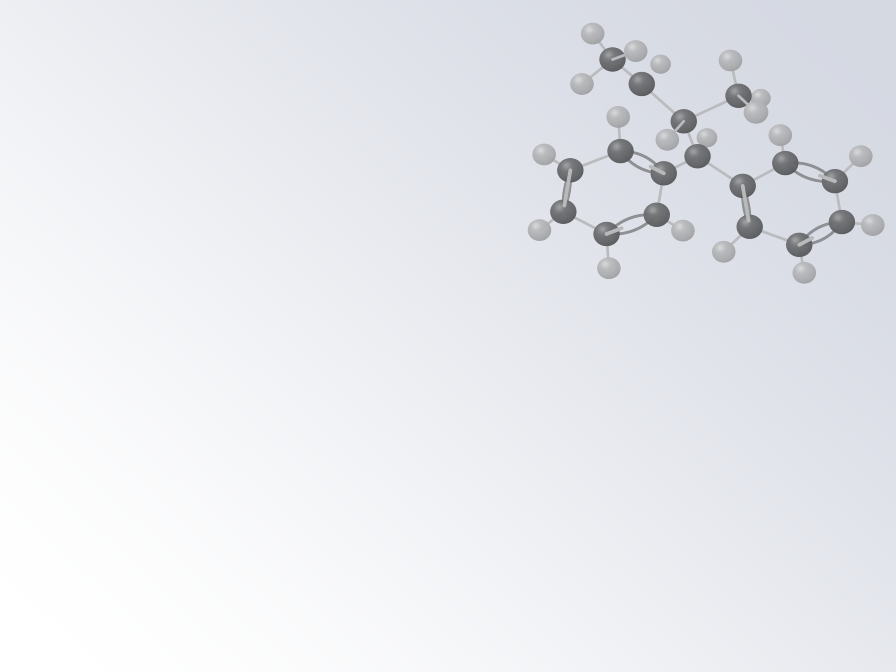
Give the GLSL for this background, as a Shadertoy shader.

```glsl
const vec3 WHITE = vec3(1.0);
const vec3 MIST_BLUE = vec3(0.835, 0.850, 0.887);
const vec3 CARBON = vec3(0.43, 0.435, 0.445);
const vec3 HYDROGEN = vec3(0.715, 0.718, 0.728);
const vec3 BOND = vec3(0.73, 0.735, 0.745);
const vec3 BOND_DARK = vec3(0.56, 0.565, 0.575);
const vec3 BOND_LIGHT = vec3(0.80, 0.805, 0.81);
const float CARBON_SIZE = 1.85;
const float HYDROGEN_SIZE = 1.65;

float coverage(float dist, float pixel) {
    return 1.0 - smoothstep(-0.6 * pixel, 0.6 * pixel, dist);
}

// Stroke from a to b, bowed sideways along a parabola
vec3 bond(vec3 base, vec2 p, vec2 a, vec2 b, float bow, float halfWidth, vec3 tint, float pixel) {
    vec2 span = b - a;
    float len = length(span);
    vec2 along = span / len;
    vec2 q = p - a;
    float t = clamp(dot(q, along) / len, 0.0, 1.0);
    vec2 nearest = a + span * t + vec2(-along.y, along.x) * bow * 4.0 * t * (1.0 - t);
    return mix(base, tint, coverage(length(p - nearest) - halfWidth, pixel));
}

vec3 straightBond(vec3 base, vec2 p, vec2 a, vec2 b, float pixel) {
    return bond(base, p, a, b, 0.0, 0.2, BOND, pixel);
}

// Slightly wide ball, lit from the upper left
vec3 atom(vec3 base, vec2 p, vec2 center, float size, vec3 tint, float pixel) {
    vec2 q = (p - center) / (size * vec2(1.06, 0.98));
    float r = length(q);
    float shade = 0.05 * dot(q, vec2(-0.5, 0.8)) - 0.05 * r * r;
    float glint = 0.20 * exp(-9.0 * dot(q - vec2(-0.3, 0.38), q - vec2(-0.3, 0.38)));
    vec3 ball = tint + shade + glint * (1.25 - tint);
    return mix(base, ball, 0.96 * coverage((r - 1.0) * size, pixel));
}

vec3 carbon(vec3 base, vec2 p, vec2 center, float pixel) {
    return atom(base, p, center, CARBON_SIZE, CARBON, pixel);
}

vec3 hydrogen(vec3 base, vec2 p, vec2 center, float scale, float pixel) {
    return atom(base, p, center, HYDROGEN_SIZE * scale, HYDROGEN, pixel);
}

// Corner k of a hexagon skewed by two axes
vec2 corner(vec2 center, vec2 u, vec2 v, int k) {
    float angle = radians(60.0) * float(k);
    return center + u * cos(angle) + v * sin(angle);
}

// Six-sided ring: corner 0 joins the chain, odd edges are double
vec3 ring(vec3 base, vec2 p, vec2 center, vec2 u, vec2 v, vec2 outerU, vec2 outerV, float pixel) {
    vec3 color = base;
    for (int k = 0; k < 6; k++) {
        vec2 a = corner(center, u, v, k);
        vec2 b = corner(center, u, v, k + 1);
        if (k % 2 == 1) {
            float bow = 0.25 + 0.75 * abs(normalize(b - a).x);
            color = bond(color, p, a, b, bow, 0.22, BOND_DARK, pixel);
            color = bond(color, p, a, b, -bow, 0.22, BOND_DARK, pixel);
        } else {
            color = straightBond(color, p, a, b, pixel);
        }
        if (k > 0) {
            vec2 tip = corner(center, outerU, outerV, k);
            color = straightBond(color, p, a, tip, pixel);
            color = hydrogen(color, p, tip, 1.0, pixel);
        }
    }
    for (int k = 0; k < 6; k++) {
        color = carbon(color, p, corner(center, u, v, k), pixel);
    }
    // Pale rod ends lying over the balls
    for (int k = 1; k < 6; k += 2) {
        vec2 a = corner(center, u, v, k);
        vec2 b = corner(center, u, v, k + 1);
        float reach = mix(0.85, 0.3, smoothstep(0.2, 0.8, abs(normalize(b - a).x)));
        color = bond(color, p, b, mix(b, a, reach), 0.0, 0.28, BOND_LIGHT - 0.08, pixel);
    }
    return color;
}

// Ball at the end of its own bond
vec3 branch(vec3 base, vec2 p, vec2 root, vec2 tip, float scale, float pixel) {
    return hydrogen(straightBond(base, p, root, tip, pixel), p, tip, scale, pixel);
}

void mainImage(out vec4 fragColor, in vec2 fragCoord) {
    // The canvas is 100 units high
    float pixel = 100.0 / iResolution.y;
    vec2 p = fragCoord * pixel;
    vec2 uv = fragCoord / iResolution.xy;

    // Diagonal background
    vec3 color = mix(WHITE, MIST_BLUE, smoothstep(0.0, 1.02, dot(uv, vec2(0.57, 0.46))));

    // Chain
    vec2 head = vec2(91.15, 91.15), link = vec2(95.5, 87.5), fork = vec2(101.75, 81.95);
    vec2 hub = vec2(103.8, 76.75), arm = vec2(109.9, 85.75);
    vec2 leftRing = vec2(91.3, 71.35), leftU = vec2(7.47, 2.86);
    vec2 rightRing = vec2(117.9, 69.65), rightU = vec2(-7.38, 2.69);
    color = straightBond(color, p, head, link, pixel);
    color = straightBond(color, p, link, fork, pixel);
    color = straightBond(color, p, fork, arm, pixel);
    color = straightBond(color, p, fork, hub, pixel);
    color = straightBond(color, p, hub, leftRing + leftU, pixel);
    color = straightBond(color, p, hub, rightRing + rightU, pixel);
    color = branch(color, p, head, vec2(88.2, 95.0), 1.0, pixel);
    color = branch(color, p, head, vec2(86.6, 87.5), 1.0, pixel);
    color = branch(color, p, arm, vec2(108.7, 91.0), 1.0, pixel);
    color = branch(color, p, arm, vec2(113.2, 85.4), 0.85, pixel);
    color = hydrogen(color, p, vec2(98.3, 90.45), 0.88, pixel);
    color = branch(color, p, hub, vec2(105.2, 79.5), 0.88, pixel);
    color = carbon(color, p, head, pixel);
    color = carbon(color, p, link, pixel);
    color = carbon(color, p, fork, pixel);
    color = carbon(color, p, hub, pixel);
    color = carbon(color, p, arm, pixel);
    color = branch(color, p, head, vec2(94.6, 92.4), 1.0, pixel);
    color = branch(color, p, arm, vec2(112.5, 83.3), 1.05, pixel);
    color = branch(color, p, fork, vec2(99.3, 79.2), 1.0, pixel);

    // Rings
    color = ring(color, p, leftRing, leftU, vec2(3.11, -5.47), vec2(11.02, 5.59), vec2(5.56, -9.77), pixel);
    color = ring(color, p, rightRing, rightU, vec2(3.06, 5.47), vec2(-11.98, 3.13), vec2(4.86, 10.02), pixel);
    fragColor = vec4(color, 1.0);
}
```
